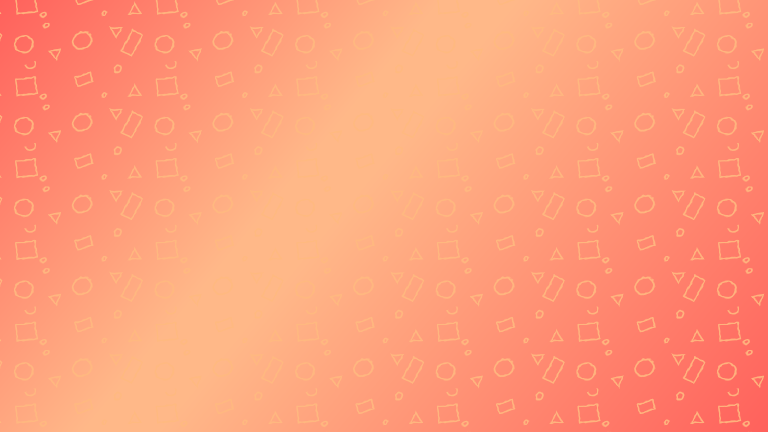
This background is drawn by a WebGL 1 fragment shader. Its source:

```glsl
precision mediump float;
// Diagonal coral-to-peach gradient, brightest along a slanted ridge, overlaid
// with a tiled pattern of roughly drawn outlines: circles, boxes and triangles.
// Each outline is a distance function in coordinates wrapped to one tile.

uniform vec2 u_resolution;

#define CANVAS_WIDTH 768.0
#define TILE vec2(140.6, 81.8)
#define HALF_STROKE 0.8
#define ROUGHNESS 1.3
#define GRAIN 2.6
#define GRADIENT_DIR vec2(0.77, 0.64)
#define RIDGE 0.42
#define PLATEAU 0.07
#define CORAL vec3(1.0, 0.38, 0.36)
#define PEACH vec3(1.0, 0.72, 0.535)
#define STROKE_COLOR vec3(1.0, 0.725, 0.50)
#define STROKE_OPACITY 0.9

float hash(vec2 p) {
  return fract(sin(dot(p, vec2(12.9898, 78.233))) * 43758.5453);
}

float noise(vec2 p) {
  vec2 i = floor(p);
  vec2 f = fract(p);
  f = f * f * (3.0 - 2.0 * f);
  float low = mix(hash(i), hash(i + vec2(1.0, 0.0)), f.x);
  float high = mix(hash(i + vec2(0.0, 1.0)), hash(i + vec2(1.0, 1.0)), f.x);
  return mix(low, high, f.y);
}

// Tiled coordinates around a shape's centre, roughened and rotated
vec2 place(vec2 p, vec2 center, float angle) {
  vec2 q = mod(p - center + 0.5 * TILE, TILE) - 0.5 * TILE;
  vec2 cell = (q + center) / GRAIN;
  q += ROUGHNESS * (vec2(noise(cell), noise(cell + 57.0)) - 0.5);
  float c = cos(angle);
  float s = sin(angle);
  return vec2(c * q.x + s * q.y, c * q.y - s * q.x);
}

// Outline distances
float oval(vec2 q, vec2 radius) {
  return abs(length(q / radius) - 1.0) * min(radius.x, radius.y);
}

float box(vec2 q, vec2 halfSize) {
  vec2 d = abs(q) - halfSize;
  return abs(length(max(d, 0.0)) + min(max(d.x, d.y), 0.0));
}

// Equilateral, with its apex along +x
float triangle(vec2 q, float radius) {
  return abs(max(-q.x, 0.5 * q.x + 0.866 * abs(q.y)) - 0.5 * radius);
}

float arc(vec2 q, float radius) {
  return max(abs(length(q) - radius), -q.y);
}

float pattern(vec2 p) {
  // Large and small ovals
  float d = oval(place(p, vec2(24.0, 44.2), 0.0), vec2(9.0, 8.4));
  d = min(d, oval(place(p, vec2(82.3, 40.6), -0.5), vec2(9.5, 8.0)));
  d = min(d, oval(place(p, vec2(117.7, 69.0), -1.2), vec2(3.7, 3.1)));
  d = min(d, oval(place(p, vec2(43.4, 96.6), -0.6), vec2(2.7, 1.9)));
  d = min(d, oval(place(p, vec2(46.3, 107.4), -0.4), vec2(2.8, 2.1)));
  d = min(d, oval(place(p, vec2(104.0, 95.0), -0.7), vec2(2.1, 1.5)));
  d = min(d, arc(place(p, vec2(30.5, 63.7), -0.3), 5.0));
  // Boxes
  d = min(d, box(place(p, vec2(26.3, 86.4), -0.12), vec2(9.7, 8.0)));
  d = min(d, box(place(p, vec2(84.0, 79.4), -0.29), vec2(7.8, 4.6)));
  d = min(d, box(place(p, vec2(132.0, 43.0), -1.07), vec2(11.7, 5.5)));
  // Triangles
  d = min(d, triangle(place(p, vec2(55.4, 53.4), 1.42), 5.8));
  d = min(d, triangle(place(p, vec2(116.1, 31.0), 1.6), 6.2));
  d = min(d, triangle(place(p, vec2(135.0, 92.2), -1.6), 6.6));
  return d;
}

void main() {
  // Design units, measured from the top left
  float pixel = CANVAS_WIDTH / u_resolution.x;
  vec2 size = u_resolution * pixel;
  vec2 p = gl_FragCoord.xy * pixel;
  p.y = size.y - p.y;

  // Gradient falling away on both sides of the ridge
  float t = dot(p, GRADIENT_DIR) / dot(size, GRADIENT_DIR) - RIDGE;
  float away = t < 0.0 ? -t / RIDGE : t / (1.0 - RIDGE);
  float fade = clamp((away - PLATEAU) / (1.0 - PLATEAU), 0.0, 1.0);
  vec3 color = mix(PEACH, CORAL, fade);

  // Antialiased strokes
  float stroke = clamp((HALF_STROKE - pattern(p)) / pixel + 0.5, 0.0, 1.0);
  color = mix(color, STROKE_COLOR, stroke * STROKE_OPACITY);
  gl_FragColor = vec4(color, 1.0);
}
```
